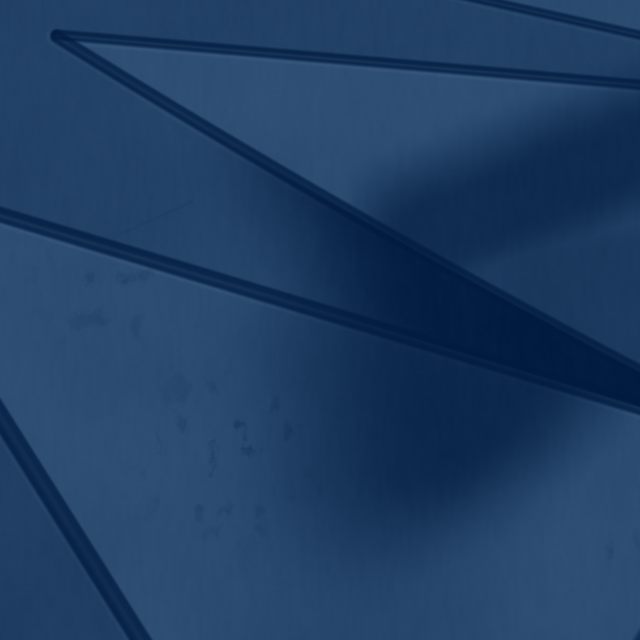
Reproduce this texture procedurally as a three.js fragment shader.

```glsl
varying vec2 vUv;

float hash(vec2 p) {
  vec3 q = fract(vec3(p.xyx) * 0.1031);
  q += dot(q, q.yzx + 33.33);
  return fract((q.x + q.y) * q.z);
}

float noise(vec2 p) {
  vec2 i = floor(p), f = fract(p);
  f = f * f * (3.0 - 2.0 * f);
  return mix(mix(hash(i), hash(i + vec2(1.0, 0.0)), f.x),
             mix(hash(i + vec2(0.0, 1.0)), hash(i + 1.0), f.x), f.y);
}

float fbm(vec2 p) {
  float sum = 0.0, amp = 0.5;
  for (int i = 0; i < 5; i++) {
    sum += amp * noise(p);
    p = mat2(1.6, 1.2, -1.2, 1.6) * p + 7.3;
    amp *= 0.5;
  }
  return sum;
}

// Distance to a segment, positive on its left side
float seamDistance(vec2 p, vec2 a, vec2 b) {
  vec2 ab = b - a, ap = p - a;
  float d = length(ap - ab * clamp(dot(ap, ab) / dot(ab, ab), 0.0, 1.0));
  return ab.x * ap.y - ab.y * ap.x < 0.0 ? -d : d;
}

float above(float d) {
  return smoothstep(-0.003, 0.003, d);
}

// Dark groove with a paler ridge inside and a thin lit lower lip
float groove(float tone, float d, float halfWidth) {
  float body = 1.0 - smoothstep(halfWidth - 0.003, halfWidth + 0.003, abs(d));
  float ridge = exp(-pow((d + halfWidth * 0.1) / (halfWidth * 0.3), 2.0));
  float lip = exp(-pow((d + halfWidth + 0.004) / 0.0025, 2.0));
  tone *= 1.0 + 0.12 * lip;
  return mix(tone, tone * (0.24 + 0.25 * ridge), body);
}

void main() {
  vec2 p = vUv;

  // Seams, the long diagonal sagging slightly
  float along = clamp((p.x - 0.0885) / 0.9115, 0.0, 1.0);
  vec2 sagged = p + vec2(0.0, 0.044 * along * (1.0 - along));
  float upper = seamDistance(p, vec2(0.0885, 0.946), vec2(1.09, 0.860));
  float diagonal = seamDistance(sagged, vec2(0.0885, 0.943), vec2(1.09, 0.368));
  float middle = seamDistance(p, vec2(-0.1, 0.695), vec2(1.1, 0.334));
  float corner = seamDistance(p, vec2(-0.063, 0.45), vec2(0.283, -0.1));
  float top = seamDistance(p, vec2(0.666, 1.02), vec2(1.1, 0.923));

  // Masks of the panels between the seams
  float wing = above(-upper) * above(diagonal) * step(0.0885, p.x);
  float lower = above(-middle) * above(corner);
  float wedge = above(middle) * above(-diagonal);

  // Lit tone of each panel
  float tone = 0.70 + 0.06 * smoothstep(0.0, 0.35, p.x) * wedge;
  tone = mix(tone, 0.94, wing);
  tone = mix(tone, 0.93 - 0.14 * exp(-pow((p.x - 0.56) / 0.2, 2.0)), lower);
  tone = mix(tone, 0.64, above(-corner));
  tone = mix(tone, 0.88, above(top) * step(0.6, p.x));

  // Soft shadow, broken where it crosses a fold
  vec2 wobble = p + 0.03 * (vec2(fbm(p * 5.0), fbm(p * 5.0 + 9.0)) - 0.5);
  float band = abs(seamDistance(wobble, vec2(0.66, 0.63), vec2(1.1, 0.80)));
  float wingShade = 0.68 * smoothstep(0.16, 0.03, band);
  wingShade = max(wingShade, 0.42 * smoothstep(0.56, 0.68, p.x) * smoothstep(0.75, 0.60, p.y));
  float wedgeShade = 0.97 * smoothstep(0.34, 0.66, wobble.x + 0.35 * (p.y - 0.6));
  float edge = dot(wobble - vec2(0.82, 0.25), vec2(0.707, -0.707));
  float lowerShade = 0.73 * smoothstep(0.09, -0.09, edge)
    * smoothstep(0.32, 0.68, wobble.x) * smoothstep(0.03, 0.30, wobble.y);
  tone *= 1.0 - wingShade * above(diagonal);
  tone *= 1.0 - wedgeShade * wedge;
  tone *= 1.0 - lowerShade * lower;

  // Cloudy wear, weave and grain
  tone += 0.12 * (fbm(p * 7.0) - 0.48);
  tone += 0.04 * (noise(p * vec2(150.0, 35.0)) - 0.5);
  tone += 0.025 * (noise(p * 210.0) - 0.5);

  // Clustered scuffs and a faint scratch
  float cluster = exp(-dot(p - vec2(0.36, 0.29), p - vec2(0.36, 0.29)) / 0.012)
    + 0.6 * exp(-dot(p - vec2(0.17, 0.56), p - vec2(0.17, 0.56)) / 0.008)
    + 0.5 * exp(-dot(p - vec2(0.97, 0.14), p - vec2(0.97, 0.14)) / 0.001);
  float scuff = smoothstep(0.56, 0.76, fbm(p * vec2(42.0, 30.0)));
  tone -= 0.32 * scuff * min(cluster, 1.0) * lower;
  float scratch = abs(seamDistance(p, vec2(0.19, 0.635), vec2(0.30, 0.685)));
  tone -= 0.06 * smoothstep(0.004, 0.0, scratch);

  // Grooves over the panels
  tone = groove(tone, upper, 0.008);
  tone = groove(tone, diagonal, 0.010);
  tone = groove(tone, middle, 0.012);
  tone = groove(tone, corner, 0.015);
  tone = groove(tone, top, 0.007);
  tone *= 1.0 - 0.6 * smoothstep(1.008, 1.02, p.x + 0.6 * (0.04 - p.y));

  vec3 color = mix(vec3(0.0, 0.105, 0.245), vec3(0.19, 0.315, 0.465), clamp(tone, 0.0, 1.1));
  gl_FragColor = vec4(color, 1.0);
}
```
